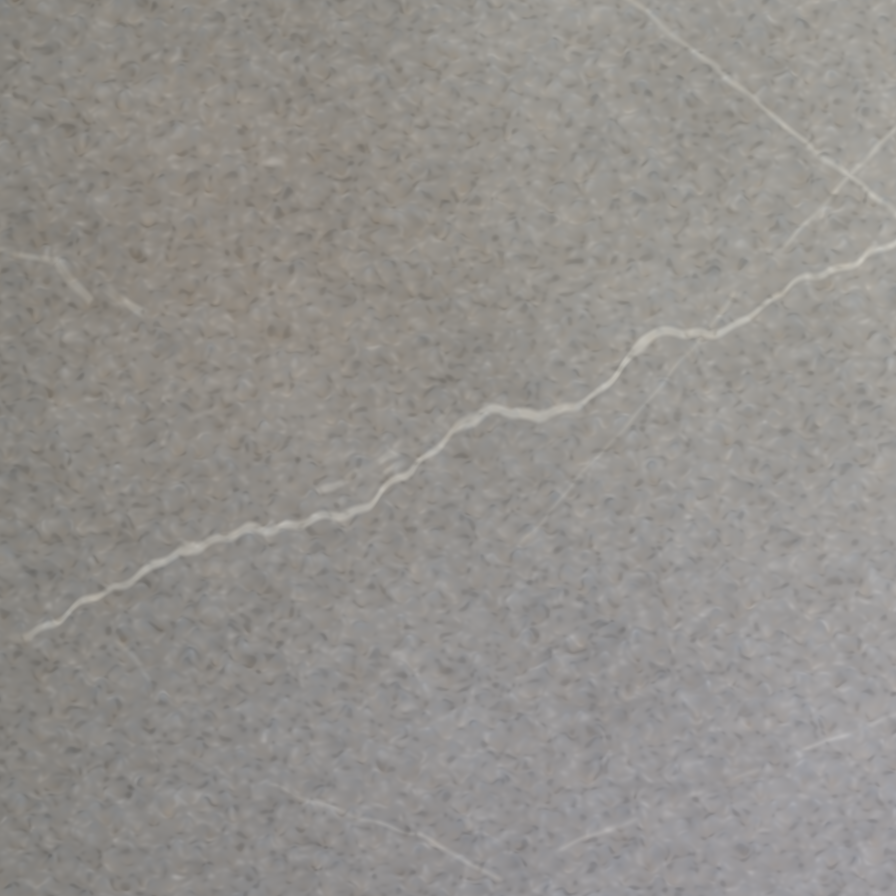
Give the GLSL for this texture, as a Shadertoy shader.

```glsl
#define SHADE_LEFT 0.511
#define SHADE_RIGHT 0.616
#define GRAIN_CELLS vec2(112.0, 142.0)
#define GRAIN_DEPTH 0.044
#define MOTTLE_DEPTH 0.024
#define CLOUD_DEPTH 0.018
#define VEIN_WIDTH 0.0042
#define VEIN_SOFTNESS 0.0030
#define VEIN_GLOW vec3(0.135, 0.135, 0.125)
#define WARM_TINT vec3(0.010, 0.001, -0.021)
#define COOL_TINT vec3(0.006, -0.001, 0.010)

vec3 hash3(vec2 cell) {
    vec3 q = fract(vec3(cell.xyx) * vec3(0.1031, 0.1030, 0.0973));
    q += dot(q, q.yxz + 33.33);
    return fract((q.xxy + q.yzz) * q.zyx);
}

// Cellular noise: each cell scatters one soft light or dark spot.
float spots(vec2 p) {
    vec2 cell = floor(p), f = p - cell;
    float sum = 0.0;
    for (int y = -1; y <= 1; y++)
    for (int x = -1; x <= 1; x++) {
        vec2 o = vec2(x, y);
        vec3 h = hash3(cell + o + 50.0);
        vec2 d = o + h.xy - f;
        sum += (2.0 * h.z - 1.0) * exp(-4.0 * dot(d, d));
    }
    return sum;
}

float stroke(float dist, float width) {
    float soft = max(VEIN_SOFTNESS, 1.0 / iResolution.y);
    return 1.0 - smoothstep(width - soft, width + soft, abs(dist));
}

// Straight hairline from a to b, fading at both ends.
float hairline(vec2 p, vec2 a, vec2 b, float width) {
    vec2 d = b - a;
    float t = dot(p - a, d) / dot(d, d);
    float ends = smoothstep(-0.03, 0.06, t) * (1.0 - smoothstep(0.94, 1.03, t));
    return ends * stroke(length(p - a - d * clamp(t, 0.0, 1.0)), width);
}

// Height of the main crack: a slope with waves that tighten, then calm to the right.
float crackHeight(float x) {
    float calm = 1.0 - 0.85 * smoothstep(0.76, 0.88, x);
    return 0.27 + 0.46 * x
         + 0.020 * calm * sin(22.2 * x * x + 2.5 * x + 0.3)
         + 0.003 * sin(71.0 * x + 1.0)
         + 0.002 * sin(163.0 * x);
}

float veins(vec2 p) {
    float patches = smoothstep(-0.25, 0.35, spots(p * 42.0 + 9.0));
    vec2 w = p + 0.0036 * vec2(spots(p * 34.0), spots(p * 34.0 + 70.0));

    // Main crack with varying thickness
    float above = 0.88 * (w.y - crackHeight(w.x));
    float width = VEIN_WIDTH * (1.0 + 0.5 * spots(vec2(p.x * 17.0, 3.0)));
    float v = stroke(above, width) * smoothstep(0.0, 0.05, p.x) * (0.78 + 0.22 * patches);

    // Broken strands beside the crack
    float reach = smoothstep(0.33, 0.38, p.x) * (1.0 - smoothstep(0.46, 0.53, p.x));
    float strand = stroke(above - 0.028 + 0.008 * sin(43.0 * p.x), 0.0045)
                 + 0.7 * stroke(above - 0.014, 0.0035);
    v = max(v, 0.6 * reach * (0.25 + 0.75 * patches) * strand);

    // Crossing hairlines at the right
    float thin = 0.65 + 0.35 * patches;
    v = max(v, 0.70 * thin * hairline(w, vec2(0.69, 1.01), vec2(1.03, 0.737), 0.0028));
    v = max(v, 0.58 * thin * hairline(w, vec2(1.02, 0.88), vec2(0.87, 0.72), 0.0026));
    v = max(v, 0.60 * thin * hairline(w, vec2(0.825, 0.675), vec2(0.77, 0.607), 0.0024));
    v = max(v, 0.50 * thin * hairline(w, vec2(0.78, 0.619), vec2(0.58, 0.39), 0.0020));

    // Faint hairlines along the bottom
    v = max(v, 0.50 * thin * hairline(w, vec2(0.30, 0.122), vec2(0.47, 0.067), 0.0022));
    v = max(v, 0.55 * thin * hairline(w, vec2(0.46, 0.071), vec2(0.56, 0.018), 0.0026));
    v = max(v, 0.40 * patches * hairline(w, vec2(0.59, 0.037), vec2(1.02, 0.211), 0.0024));
    v = max(v, 0.30 * patches * hairline(w, vec2(0.11, 0.31), vec2(0.17, 0.24), 0.0026));

    // Crumbled vein at the left
    v = max(v, 0.65 * thin * hairline(w, vec2(-0.02, 0.724), vec2(0.07, 0.706), 0.0030));
    v = max(v, 0.70 * thin * hairline(w, vec2(0.06, 0.710), vec2(0.10, 0.660), 0.0045));
    v = max(v, 0.70 * patches * hairline(w, vec2(0.10, 0.690), vec2(0.175, 0.642), 0.0055));
    return v;
}

void mainImage(out vec4 fragColor, in vec2 fragCoord) {
    vec2 p = fragCoord / iResolution.y;

    // Broad shade and tint
    float shade = mix(SHADE_LEFT, SHADE_RIGHT, clamp(p.x + 0.06 * (p.y - 0.5), 0.0, 1.0));
    shade += CLOUD_DEPTH * spots(p * 5.0 + 3.0);
    float cool = smoothstep(0.75, 0.0, p.y) * smoothstep(-0.4, 0.9, p.x);
    vec3 color = shade + mix(WARM_TINT, COOL_TINT, cool);
    vec2 rust = p - vec2(0.27, 0.72);
    color += vec3(0.014, 0.001, -0.006) * exp(-14.0 * dot(rust, rust));

    // Fine grain bent into irregular flecks, with slight colour speckle
    float mottle = spots(p * GRAIN_CELLS * 0.48 + 31.0);
    float speckle = spots(p * 85.0 + 17.0);
    float grain = spots(p * GRAIN_CELLS + 0.7 * vec2(mottle, speckle));
    color += GRAIN_DEPTH * grain + MOTTLE_DEPTH * mottle;
    color -= 0.014 * smoothstep(0.25, 0.9, -grain);
    color += vec3(0.010, 0.0, -0.012) * speckle;

    color += VEIN_GLOW * veins(p);
    fragColor = vec4(color, 1.0);
}
```
